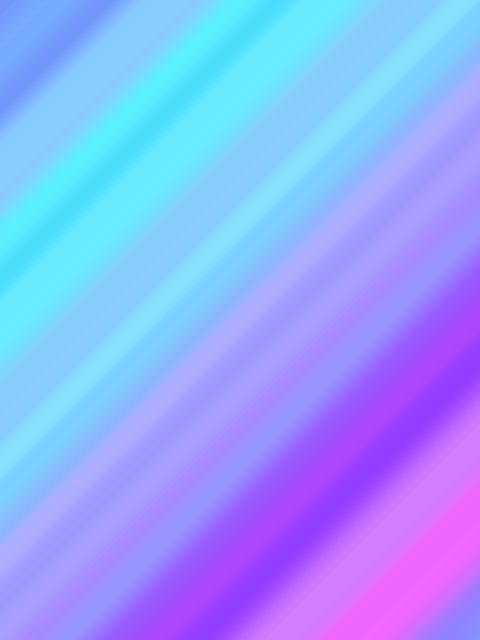
This background is drawn by a Shadertoy shader. Its source:

```glsl
// Soft diagonal light streaks running from blue and cyan through lavender to pink.
// One coordinate crosses the bands; smooth blends stack the colours in order,
// and layered sines add fine streaks along the diagonal.

const vec3 PERIWINKLE = vec3(0.45, 0.59, 0.99);
const vec3 AZURE      = vec3(0.46, 0.67, 1.00);
const vec3 SKY        = vec3(0.53, 0.80, 1.00);
const vec3 AQUA       = vec3(0.36, 0.94, 1.00);
const vec3 DEEP_CYAN  = vec3(0.30, 0.87, 1.00);
const vec3 CYAN       = vec3(0.41, 0.92, 1.00);
const vec3 ICE        = vec3(0.54, 0.88, 1.00);
const vec3 POOL       = vec3(0.48, 0.81, 1.00);
const vec3 MIST       = vec3(0.55, 0.72, 1.00);
const vec3 LILAC      = vec3(0.68, 0.68, 1.00);
const vec3 LAVENDER   = vec3(0.62, 0.60, 1.00);
const vec3 WISTERIA   = vec3(0.66, 0.62, 1.00);
const vec3 AMETHYST   = vec3(0.64, 0.54, 1.00);
const vec3 IRIS       = vec3(0.59, 0.58, 1.00);
const vec3 VIOLET     = vec3(0.60, 0.34, 1.00);
const vec3 PURPLE     = vec3(0.68, 0.28, 1.00);
const vec3 INDIGO     = vec3(0.58, 0.24, 1.00);
const vec3 ORCHID     = vec3(0.82, 0.49, 1.00);
const vec3 PINK       = vec3(0.94, 0.40, 1.00);
const vec3 DUSK       = vec3(0.56, 0.51, 1.00);

const float STREAK_STRENGTH = 0.007;
const float STREAK_DRIFT    = 0.15;

// Layered sines across the bands, drifting slowly along them.
float streaks(float across, float along) {
    float sum = 0.0;
    float frequency = 1.7;
    float weight = 0.5;
    for (int i = 0; i < 4; i++) {
        float phase = 2.4 * float(i);
        sum += weight * sin(across * frequency + phase + STREAK_DRIFT * sin(along * 4.0 + phase));
        frequency *= 1.73;
        weight *= 0.7;
    }
    return sum;
}

// Blends the next band over the colour between two positions.
void band(inout vec3 color, vec3 next, float start, float end, float position) {
    color = mix(color, next, smoothstep(start, end, position));
}

// Position p is a percentage of the way from top left to bottom right.
vec3 bands(float p) {
    vec3 c = PERIWINKLE;

    // Blue corner and pale sky
    band(c, AZURE,      0.5,  4.5, p);
    band(c, PERIWINKLE, 6.0,  9.0, p);
    band(c, SKY,        9.5, 13.5, p);

    // Bright cyan beam
    band(c, AQUA,      17.5, 21.3, p);
    band(c, DEEP_CYAN, 21.5, 24.6, p);
    band(c, CYAN,      25.4, 27.8, p);
    band(c, SKY,       31.0, 35.2, p);

    // Icy ridge
    band(c, ICE,       38.5, 41.4, p);
    band(c, POOL,      41.5, 44.2, p);
    band(c, MIST,      44.6, 48.0, p);

    // Lavender veil
    band(c, LILAC,     47.6, 49.8, p);
    band(c, LAVENDER,  50.4, 53.2, p);
    band(c, WISTERIA,  53.6, 56.6, p);
    band(c, AMETHYST,  57.0, 59.8, p);
    band(c, IRIS,      59.8, 62.2, p);

    // Deep violet
    band(c, VIOLET,    63.0, 67.8, p);
    band(c, PURPLE,    67.8, 70.6, p);
    band(c, INDIGO,    71.2, 74.6, p);

    // Pink glow and dusk corner
    band(c, ORCHID,    75.0, 81.2, p);
    band(c, PINK,      83.6, 87.0, p);
    band(c, DUSK,      90.6, 96.6, p);
    band(c, AZURE,     96.8, 102.0, p);
    return c;
}

void mainImage(out vec4 fragColor, in vec2 fragCoord) {
    // Diagonal coordinates, across and along the streaks
    vec2 point = vec2(fragCoord.x, iResolution.y - fragCoord.y);
    float span = iResolution.x + iResolution.y;
    float across = 100.0 * (point.x + point.y) / span;
    float along = (point.x - point.y) / span;

    // Fine streaks shift the tint mostly in red and green
    float streak = streaks(across, along);
    vec3 color = bands(across) + STREAK_STRENGTH * streak * vec3(1.0, 0.8, 0.0);
    fragColor = vec4(clamp(color, 0.0, 1.0), 1.0);
}
```
